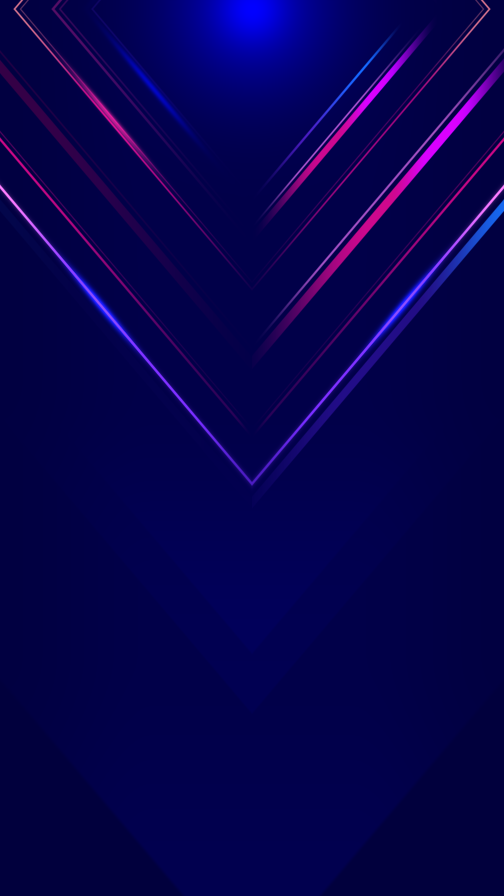
Write a Shadertoy shader that draws this background.

```glsl
#define SLOPE 1.18
#define CORNER_Y 0.018
#define HAIR 0.0016
#define BAND 0.0085
#define NAVY vec3(0.005, 0.0, 0.285)
#define CRIMSON vec3(0.80, 0.03, 0.27)
#define MAGENTA vec3(0.85, 0.0, 0.82)
#define VIOLET vec3(0.42, 0.16, 0.66)
#define ORANGE vec3(0.85, 0.46, 0.30)
#define PINK vec3(0.85, 0.42, 0.65)
#define TEAL vec3(0.08, 0.42, 0.70)

// Antialiased stripe: v is the chevron coordinate, tip its apex height
float stripe(float v, float tip, float halfWidth) {
    float d = abs(v - tip) / length(vec2(1.0, SLOPE));
    float aa = 0.8 / iResolution.x;
    return 1.0 - smoothstep(halfWidth - aa, halfWidth + aa, d);
}

// Soft halo around a chevron
float halo(float v, float tip, float radius) {
    float d = (v - tip) / (length(vec2(1.0, SLOPE)) * radius);
    return exp(-d * d);
}

// Soft spot along an arm
float bump(float a, float center, float radius) {
    float d = (a - center) / radius;
    return exp(-d * d);
}

// Fade in from x to y, out from z to w
float span(float a, vec4 s) {
    return smoothstep(s.x, s.y, a) * (1.0 - smoothstep(s.z, s.w, a));
}

vec3 backdrop(vec2 p, float v) {
    vec3 col = NAVY;
    float soft = 0.004;
    // Large faint chevrons
    float inner = 1.0 - smoothstep(1.297 - soft, 1.297 + soft, v);
    float middle = 1.0 - smoothstep(1.416 - soft, 1.416 + soft, v);
    float outer = smoothstep(1.93, 1.945, v);
    col.b += 0.035 * inner * smoothstep(0.8, 1.25, p.y);
    col.b += 0.035 * middle * smoothstep(0.75, 1.35, p.y);
    col.b += 0.025 * smoothstep(1.3, 1.75, p.y) * (1.0 - outer);
    col.b -= 0.045 * outer;
    col.b -= 0.03 * smoothstep(0.2, 0.5, abs(p.x)) * (1.0 - outer);
    // Blue light at the top
    float r = length(p - vec2(0.0, CORNER_Y));
    col.b += 0.42 * exp(-r * r / 0.028) + 0.30 * exp(-r * r / 0.004);
    return col;
}

// Inner nested chevrons, folded at the upper corners
vec3 innerLines(float v, float a, float right) {
    float left = 1.0 - right;
    vec3 col = vec3(0.0);
    // Orange tipped pair
    vec3 tint = mix(CRIMSON * 0.8, ORANGE, smoothstep(0.32, 0.46, a));
    float fade = smoothstep(-0.04, 0.2, a);
    col += tint * fade * (stripe(v, 0.574, HAIR) + 0.45 * stripe(v, 0.560, HAIR * 0.7));
    col += vec3(0.75, 0.12, 0.3) * left * bump(a, 0.28, 0.07) * halo(v, 0.564, 0.006);
    // Dim left arm and bright right arm
    col += vec3(0.33, 0.05, 0.13) * left * smoothstep(0.0, 0.4, a)
         * (stripe(v, 0.484, HAIR * 1.5) + 0.6 * stripe(v, 0.468, HAIR));
    tint = mix(CRIMSON, MAGENTA, smoothstep(0.17, 0.25, a));
    col += tint * right * span(a, vec4(0.0, 0.14, 0.25, 0.37)) * stripe(v, 0.471, 0.0062);
    col += PINK * 0.8 * right * span(a, vec4(0.0, 0.1, 0.2, 0.34)) * stripe(v, 0.451, HAIR);
    // Cool innermost chevron
    tint = mix(VIOLET * 0.7, TEAL, smoothstep(0.1, 0.22, a));
    col += tint * right * span(a, vec4(0.0, 0.12, 0.22, 0.3)) * stripe(v, 0.397, HAIR * 1.4);
    col += vec3(0.05, 0.02, 0.1) * left * stripe(v, 0.392, HAIR) * smoothstep(0.0, 0.3, a);
    col += vec3(0.0, 0.02, 0.45) * left * bump(a, 0.20, 0.07) * halo(v, 0.407, 0.006);
    return col;
}

// Outer chevrons that run off the sides
vec3 outerLines(float v, float a, float right) {
    float left = 1.0 - right;
    vec3 col = vec3(0.0);
    // Wide crimson to magenta band with a pale companion
    vec3 tint = mix(CRIMSON, MAGENTA, smoothstep(0.27, 0.37, a));
    float fade = span(a, vec4(-0.03, 0.24, 0.40, 0.54));
    col += tint * right * fade * stripe(v, 0.719, BAND);
    col += PINK * 0.75 * right * span(a, vec4(0.0, 0.15, 0.35, 0.6)) * stripe(v, 0.689, HAIR * 1.3);
    col += vec3(0.20, 0.0, 0.02) * left * smoothstep(-0.05, 0.45, a)
         * (stripe(v, 0.722, BAND) + 0.6 * stripe(v, 0.692, HAIR));
    // Crimson pair
    fade = mix(0.2, 1.0, smoothstep(0.02, 0.48, a)) * smoothstep(0.0, 0.04, a);
    col += CRIMSON * fade * (stripe(v, 0.866, HAIR * 1.4) + 0.4 * stripe(v, 0.851, HAIR * 0.7));
    // Violet line with a blue flare
    tint = mix(VIOLET, PINK, smoothstep(0.33, 0.5, a));
    float flare = bump(a, 0.30, 0.055);
    col += tint * mix(0.5, 1.0, smoothstep(0.0, 0.15, a)) * stripe(v, 0.960, HAIR * 1.5);
    col += tint * 0.2 * halo(v, 0.960, 0.006);
    col += vec3(0.05, 0.12, 0.9) * flare * halo(v, 0.960, 0.008);
    // Cool trailing band
    tint = mix(vec3(0.13, 0.05, 0.25), TEAL, smoothstep(0.32, 0.52, a));
    col += tint * mix(0.06, 1.0, right) * smoothstep(-0.05, 0.2, a) * stripe(v, 0.997, 0.0075);
    return col;
}

void mainImage(out vec4 fragColor, in vec2 fragCoord) {
    // Canvas width is one unit; y runs down from the top
    vec2 uv = fragCoord / iResolution.xy;
    vec2 p = vec2(uv.x - 0.5, (1.0 - uv.y) * 16.0 / 9.0);
    float arm = abs(p.x);
    float right = step(0.0, p.x);
    float v = p.y + SLOPE * arm;
    float folded = CORNER_Y + abs(p.y - CORNER_Y) + SLOPE * arm;

    vec3 col = backdrop(p, v);
    col += innerLines(folded, arm, right);
    col += outerLines(v, arm, right);
    fragColor = vec4(clamp(col, 0.0, 1.0), 1.0);
}
```
